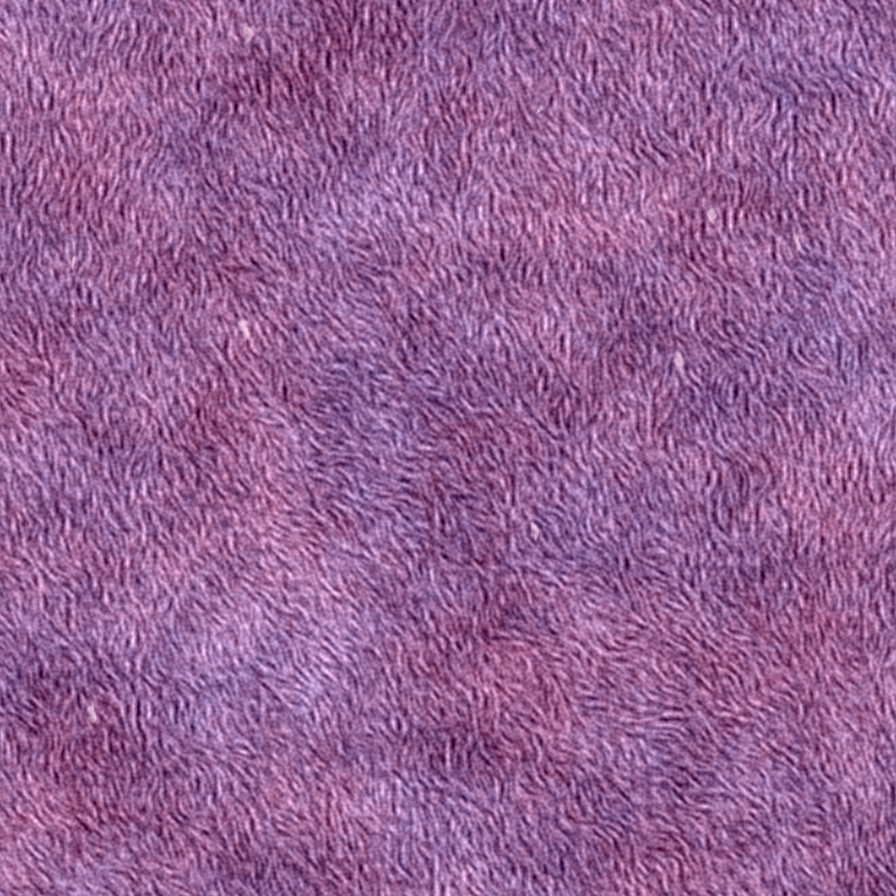
Give the GLSL for this texture, as a Shadertoy shader.

```glsl
#define GRAIN_SCALE 165.0
#define STREAK_LENGTH 0.62
#define STREAK_CONTRAST 0.82
#define FINE_CONTRAST 0.17
#define PATCH_CONTRAST 0.13
#define HUE_SHIFT 0.42
#define BASE_ANGLE 1.98
#define FLECK_GRID 6.0
#define FLECK_CHANCE 0.22
#define MEAN_COLOR vec3(0.590, 0.388, 0.586)
#define FLECK_COLOR vec3(0.90, 0.74, 0.85)

vec2 hash2(vec2 cell) {
    vec3 q = fract(cell.xyx * vec3(0.1031, 0.1030, 0.0973));
    q += dot(q, q.yzx + 33.33);
    return fract((q.xx + q.yz) * q.zy);
}

float cornerSlope(vec2 cell, vec2 corner, vec2 local) {
    float angle = 6.2832 * hash2(cell + corner).x;
    return dot(vec2(cos(angle), sin(angle)), local - corner);
}

float gradientNoise(vec2 p) {
    vec2 cell = floor(p), f = p - cell;
    vec2 u = f * f * f * (f * (f * 6.0 - 15.0) + 10.0);
    float low = mix(cornerSlope(cell, vec2(0, 0), f), cornerSlope(cell, vec2(1, 0), f), u.x);
    float high = mix(cornerSlope(cell, vec2(0, 1), f), cornerSlope(cell, vec2(1, 1), f), u.x);
    return mix(low, high, u.y);
}

// Local fibre direction: steep, leaning further over towards the bottom
vec2 fibreDirection(vec2 p) {
    float angle = BASE_ANGLE + 0.45 * (0.5 - p.y)
                + 1.1 * gradientNoise(p * 3.0 + 7.3)
                + 1.1 * gradientNoise(p * 24.0 + 41.7);
    return vec2(cos(angle), sin(angle));
}

// Noise blurred along the fibre direction into short streaks
float streaks(vec2 p) {
    vec2 along = fibreDirection(p);
    float sum = 0.0, total = 0.0;
    for (int i = -3; i <= 3; i++) {
        float t = 0.75 * float(i);
        float weight = exp(-0.5 * t * t);
        sum += weight * gradientNoise(p * GRAIN_SCALE + along * t * STREAK_LENGTH + 130.0);
        total += weight;
    }
    return sum / total;
}

// Rare pale slits with ragged edges
float flecks(vec2 p) {
    vec2 cell = floor(p * FLECK_GRID);
    vec2 seed = hash2(cell + 19.0);
    vec2 center = (cell + 0.2 + 0.6 * hash2(cell + 57.0)) / FLECK_GRID;
    vec2 d = p - center;
    d.x += 0.3 * (seed.y - 0.4) * d.y;
    d += 0.006 * vec2(gradientNoise(p * 90.0), gradientNoise(p * 90.0 + 31.0));
    float size = mix(0.6, 1.1, seed.y);
    float shape = length(d / (size * vec2(0.0045, 0.013)));
    return step(seed.x, FLECK_CHANCE) * (1.0 - smoothstep(0.4, 1.2, shape));
}

void mainImage(out vec4 fragColor, in vec2 fragCoord) {
    vec2 p = fragCoord / iResolution.y;

    // Brightness: streaks, fine grain and broad patches
    float tone = STREAK_CONTRAST * streaks(p)
               + FINE_CONTRAST * gradientNoise(p * GRAIN_SCALE * 1.3 + 75.0)
               + PATCH_CONTRAST * gradientNoise(p * 4.5 + 3.1)
               + PATCH_CONTRAST * gradientNoise(p * 15.0 + 11.0);

    // Tint drifts between pink and violet
    float tint = 0.5 * gradientNoise(p * 6.0 + 23.0)
               + 0.3 * gradientNoise(p * 28.0 + 61.0)
               + 0.3 * gradientNoise(p * 85.0 + 90.0);
    vec3 color = MEAN_COLOR + tone + HUE_SHIFT * tint * vec3(0.25, -0.10, -0.25);

    color = mix(color, FLECK_COLOR + 0.4 * tone, 0.85 * flecks(p));
    fragColor = vec4(clamp(color, 0.0, 1.0), 1.0);
}
```
